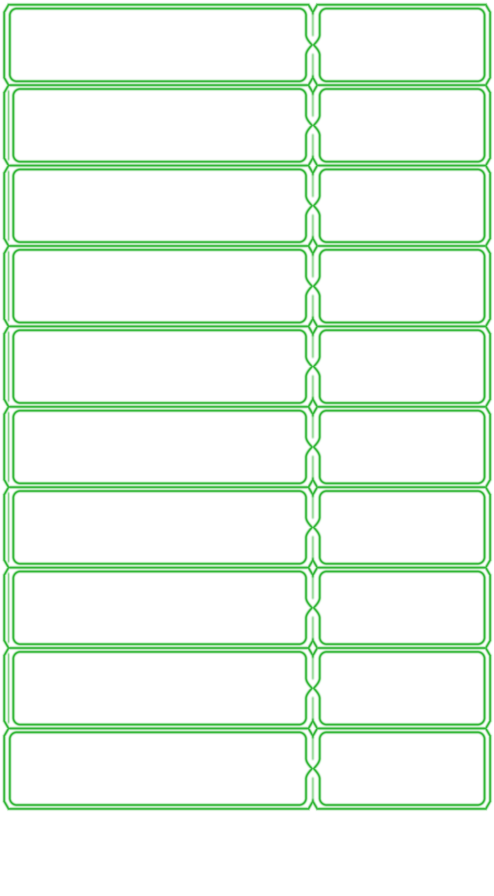
Give the GLSL for this pattern, as a WebGL 2 fragment shader.

```glsl
#version 300 es
precision highp float;
// Two columns of ten label cells in soft green double outlines, pinched along the divider.

#define SHEET vec2(282.0, 512.0)   // design units spanning the canvas
#define ROWS 10.0
#define PITCH 45.95                // row height
#define TOP 2.7
#define SIDES vec2(2.4, 279.8)     // outer left and right edges
#define DIVIDER 178.6
#define SEAM_GAP 2.2               // inner outline to row seam
#define DIVIDER_GAP 3.9            // inner outline to divider
#define PINCH_REACH 6.0            // half length of each pinch
#define CORNER 4.0
#define CHAMFER vec2(2.5, 4.3)     // cut corners that form the diamonds
#define LINE_WIDTH 0.76

uniform vec2 u_resolution;
out vec4 fragColor;

const vec3 PAPER = vec3(1.0);
const vec3 GREEN = vec3(0.13, 0.69, 0.15);

// Soft stroke around the zero level of a distance
float stroke(float d, float width) {
    return 0.93 * exp(-d * d / (width * width));
}

// Distances to box sides turned into a rounded box
float roundedBox(vec2 q, float r) {
    q += r;
    return length(max(q, 0.0)) + min(max(q.x, q.y), 0.0) - r;
}

// Distances to box sides turned into a box with cut corners
float chamferedBox(vec2 q, vec2 cut) {
    float slant = (dot(q, 1.0 / cut) + 1.0) / length(1.0 / cut);
    return max(max(q.x, q.y), slant);
}

float layer(float a, float b) {
    return 1.0 - (1.0 - a) * (1.0 - b);
}

void main() {
    vec2 p = gl_FragCoord.xy / u_resolution * SHEET;
    p.y = SHEET.y - p.y;

    // Cell coordinates
    float row = clamp(floor((p.y - TOP) / PITCH), 0.0, ROWS - 1.0);
    float fromMiddle = abs(p.y - TOP - (row + 0.5) * PITCH);
    float fromSeam = PITCH * 0.5 - fromMiddle;
    float fromDivider = abs(p.x - DIVIDER);
    bool leftColumn = p.x < DIVIDER;
    float fromEdge = leftColumn ? p.x - SIDES.x : SIDES.y - p.x;
    bool middleRow = row > 0.5 && row < ROWS - 1.5;

    // Outer outline; the divider side is a fainter, broken line
    float outer = chamferedBox(vec2(-min(fromDivider, fromEdge), -fromSeam), CHAMFER);
    float nearDivider = 1.0 - smoothstep(1.8, 3.0, fromDivider);
    float alongDivider = nearDivider * smoothstep(4.5, 6.5, fromSeam);
    float dash = 0.5 * smoothstep(4.0, 6.0, fromMiddle);
    float ink = stroke(outer, LINE_WIDTH) * mix(1.0, dash, alongDivider);

    // Inner outline, bulging to the divider at mid height
    float angle = 1.5708 * min(fromMiddle / PINCH_REACH, 1.0);
    float gap = mix(0.5, DIVIDER_GAP, sin(angle));
    float slope = 0.9 * cos(angle);
    float dividerSide = (gap - fromDivider) / sqrt(1.0 + slope * slope);
    float margin = leftColumn && middleRow ? 5.2 : 3.2;
    vec2 inset = vec2(max(dividerSide, margin - fromEdge), SEAM_GAP - fromSeam);
    ink = layer(ink, stroke(roundedBox(inset, CORNER), LINE_WIDTH));

    // Extra thin line in the wider left margin
    if (leftColumn && middleRow) {
        float span = smoothstep(2.0, 4.0, fromSeam);
        ink = layer(ink, 0.6 * span * stroke(fromEdge - 2.5, 0.6));
    }

    fragColor = vec4(mix(PAPER, GREEN, ink), 1.0);
}
```
